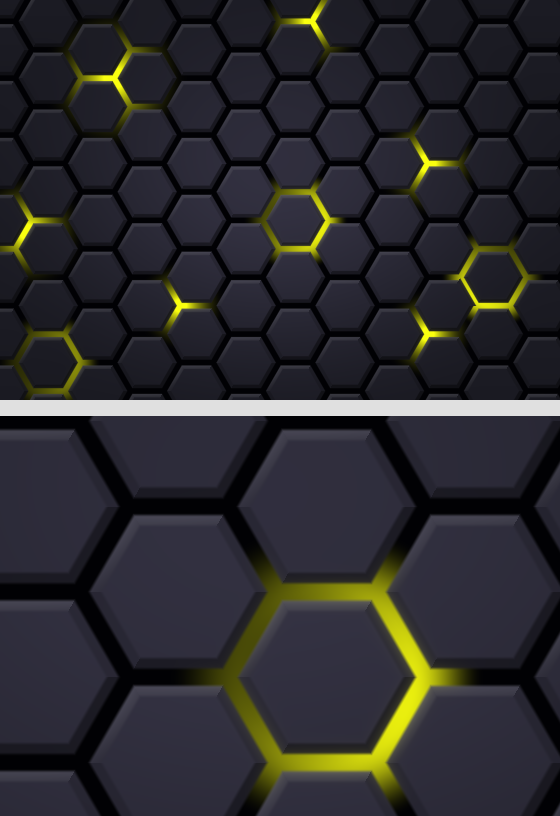
Top, the full canvas; bottom, a detail of the centre.
This background is drawn by a Shadertoy shader. Its source:

```glsl
// Dark bevelled hexagon tiles with yellow light leaking through some of the gaps.

const vec2 LATTICE = vec2(1.7320508, 1.0);    // period of one hexagon sublattice
const vec2 NODE_STEP = vec2(0.2886751, 0.5);  // grid on which corners and centres lie
const vec2 CELL = vec2(0.1428, 0.1422);       // tile size in canvas heights
const vec2 ORIGIN = vec2(0.739, 0.449);       // centre of tile (0, 0)
const float HALF_GAP = 0.050;
const float BEVEL = 0.062;

const vec3 FACE_CENTRE = vec3(0.195, 0.188, 0.250);
const vec3 FACE_RIM = vec3(0.103, 0.103, 0.134);
const vec3 GAP_COLOR = vec3(0.005, 0.005, 0.014);
const vec3 GLOW_COLOR = vec3(0.98, 1.0, 0.06);

// Lit corners: node x, node y, reach, strength
const vec4 CORNERS[6] = vec4[6](
    vec4(-11.0, 5.0, 1.30, 1.35), vec4(1.0, 7.0, 0.95, 1.35),
    vec4(8.0, 2.0, 0.95, 1.40), vec4(-16.3, -0.4, 1.05, 1.30),
    vec4(-7.0, -3.0, 0.80, 1.35), vec4(8.0, -4.0, 0.82, 1.35));

// Lit outlines: node x, node y, direction of the brightest side, strength
const vec4 RINGS[3] = vec4[3](
    vec4(0.0, 0.0, -0.35, 0.85), vec4(-15.0, -5.0, 0.1, 0.50),
    vec4(12.0, -2.0, -2.1, 0.85));

// Vector from the nearest tile centre to q
vec2 hexLocal(vec2 q) {
    vec2 a = q - LATTICE * floor(q / LATTICE + 0.5);
    vec2 b = q - LATTICE * (floor(q / LATTICE) + 0.5);
    return dot(a, a) < dot(b, b) ? a : b;
}

// Outward normal of the tile side nearest to the local point
vec2 sideNormal(vec2 local) {
    vec2 best = vec2(0.0, 1.0);
    for (int i = 0; i < 3; i++) {
        float angle = radians(30.0 + 60.0 * float(i));
        vec2 axis = vec2(cos(angle), sin(angle));
        if (abs(dot(local, axis)) > abs(dot(local, best))) best = axis;
    }
    return dot(local, best) < 0.0 ? -best : best;
}

float cornerGlow(vec2 q, vec4 corner) {
    float fade = max(1.0 - distance(q, corner.xy * NODE_STEP) / corner.z, 0.0);
    return corner.w * fade * fade;
}

float ringGlow(vec2 q, vec4 ring) {
    vec2 d = q - ring.xy * NODE_STEP;
    float r = length(d);
    float facing = dot(d / max(r, 0.001), vec2(cos(ring.z), sin(ring.z)));
    return ring.w * smoothstep(0.92, 0.50, r) * (0.72 + 0.38 * facing);
}

float totalGlow(vec2 q) {
    float glow = 0.0;
    for (int i = 0; i < 6; i++) glow += cornerGlow(q, CORNERS[i]);
    for (int i = 0; i < 3; i++) glow += ringGlow(q, RINGS[i]);
    return min(glow, 1.0);
}

// One tile has slipped over the gap at its upper right side
float slippedSide(vec2 centre, vec2 normal) {
    float isTile = 1.0 - step(0.1, distance(centre, vec2(9.0, -3.0) * NODE_STEP));
    return isTile * step(0.9, dot(normal, vec2(0.866, 0.5)));
}

// Face and bevel colour; depth is measured inward from the tile rim
vec3 tileColor(vec3 face, vec2 local, vec2 normal, float depth, float blur) {
    float light = dot(normal, vec2(-0.45, 0.89));
    float lit = max(light, 0.0) * smoothstep(-0.12, 0.48, local.y - 0.25 * local.x);
    vec3 bevel = face * mix(0.58, 0.85, smoothstep(-0.9, 0.1, light));
    bevel += vec3(0.145, 0.145, 0.15) * lit * (1.0 - 0.35 * depth / BEVEL);
    vec3 top = face * (1.0 + 0.10 * local.y);
    return mix(bevel, top, smoothstep(-blur, blur, depth - BEVEL));
}

void mainImage(out vec4 fragColor, in vec2 fragCoord) {
    vec2 q = (fragCoord / iResolution.y - ORIGIN) / CELL;
    float blur = max(0.013, 0.75 / (CELL.y * iResolution.y));

    // Tile geometry
    vec2 local = hexLocal(q);
    vec2 normal = sideNormal(local);
    float halfGap = HALF_GAP * (1.0 - 0.75 * slippedSide(q - local, normal));
    float depth = 0.5 - dot(local, normal) - halfGap;

    // Broad light in the middle of the canvas
    vec2 fromMiddle = (fragCoord / iResolution.xy - vec2(0.49, 0.49)) * vec2(1.1, 1.0);
    vec3 face = mix(FACE_CENTRE, FACE_RIM, smoothstep(0.0, 0.62, length(fromMiddle)));

    // Tiles above glowing gaps, with a little light spilling on the bevels
    float glow = totalGlow(q);
    vec3 tile = tileColor(face, local, normal, depth, blur);
    tile += GLOW_COLOR * glow * 0.16 * exp(-max(depth, 0.0) / 0.03);
    vec3 gap = mix(GAP_COLOR, GLOW_COLOR, glow);
    fragColor = vec4(mix(gap, tile, smoothstep(-blur, blur, depth)), 1.0);
}
```
